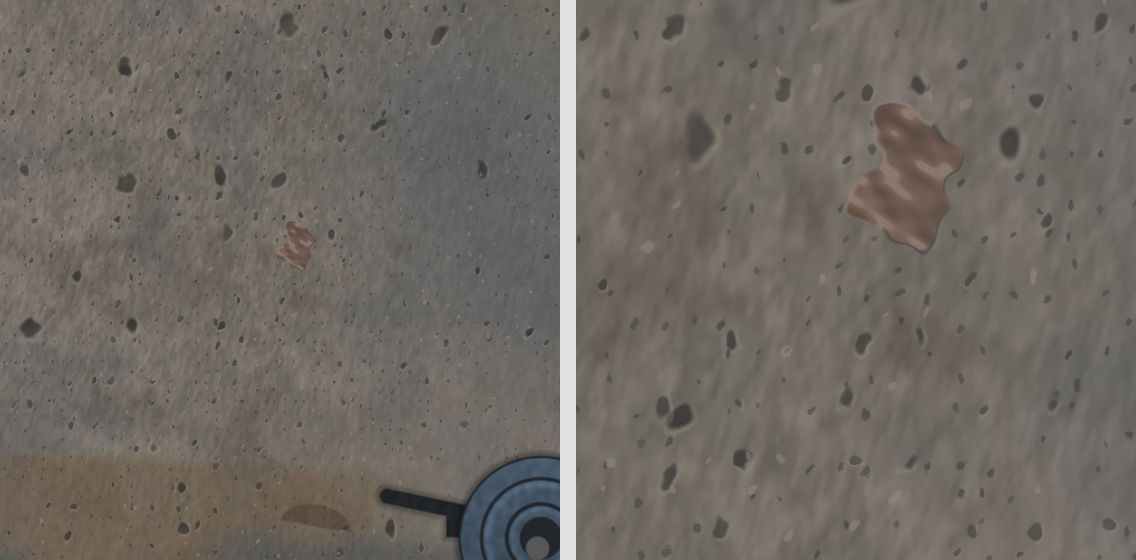
Left, the full canvas; right, a detail of the centre.
Give the GLSL for this texture, as a three.js fragment shader.

```glsl
// Weathered concrete with slanted grain, pits and pale flecks, a rusty band,
// one reddish stone, and a blue ringed wheel with a dark lever in the corner.
// Layered value noise makes the ground; distance functions make the objects.
varying vec2 vUv;

const vec3 MID = vec3(0.44, 0.42, 0.38);
const vec3 LIGHT = vec3(0.485, 0.455, 0.42);
const vec3 GREY = vec3(0.39, 0.39, 0.39);
const vec3 BROWN = vec3(0.37, 0.34, 0.31);
const vec3 RUST = vec3(0.43, 0.36, 0.29);
const vec3 PIT = vec3(0.20, 0.20, 0.195);
const vec3 FLECK = vec3(0.60, 0.56, 0.51);
const vec3 STONE = vec3(0.43, 0.35, 0.31);
const vec3 BLUE = vec3(0.25, 0.31, 0.37);
const vec3 BLACK = vec3(0.12, 0.135, 0.145);
const vec2 WHEEL_CENTER = vec2(0.966, 0.039);
const float WHEEL_RADIUS = 0.147;
const float LEAN = 0.28;        // slant of the grain, in radians
const float GRAIN = 0.13;       // contrast of the grain
const float SOFT = 0.0022;      // edge softness

float hash(vec2 p) {
  vec3 q = fract(p.xyx * 0.1031);
  q += dot(q, q.yzx + 33.33);
  return fract((q.x + q.y) * q.z);
}

float noise(vec2 p) {
  vec2 i = floor(p), f = fract(p);
  f = f * f * (3.0 - 2.0 * f);
  return mix(mix(hash(i), hash(i + vec2(1, 0)), f.x),
             mix(hash(i + vec2(0, 1)), hash(i + vec2(1, 1)), f.x), f.y);
}

float fbm(vec2 p) {
  float sum = 0.0, amp = 0.5;
  for (int i = 0; i < 4; i++) {
    sum += amp * noise(p);
    p = p * 2.03 + 17.3;
    amp *= 0.5;
  }
  return sum / 0.9375;
}

vec2 rotate(vec2 p, float a) {
  float c = cos(a), s = sin(a);
  return vec2(c * p.x - s * p.y, s * p.x + c * p.y);
}

float fill(float d) { return 1.0 - smoothstep(-SOFT, SOFT, d); }

float box(vec2 p, vec2 size) {
  vec2 d = abs(p) - size;
  return length(max(d, 0.0)) + min(max(d.x, d.y), 0.0);
}

float capsule(vec2 p, vec2 a, vec2 b, float r) {
  vec2 ab = b - a;
  return length(p - a - ab * clamp(dot(p - a, ab) / dot(ab, ab), 0.0, 1.0)) - r;
}

// One ragged chip per chosen grid cell: x is its body, y its lit lower rim.
vec2 chips(vec2 p, float cells, float share, float seed) {
  vec2 q = p * cells + seed, id = floor(q);
  vec2 center = 0.32 + 0.36 * vec2(hash(id + 3.1), hash(id + 8.7));
  vec2 d = rotate(fract(q) - center, LEAN + 1.4 * (hash(id + 5.3) - 0.5));
  d *= vec2(1.0 + 0.9 * hash(id + 2.9), 0.85);
  float r = mix(0.09, 0.21, hash(id + 6.1));
  float dist = length(d) + 0.14 * (noise(q * 7.0) - 0.5);
  float body = 1.0 - smoothstep(r * 0.55, r * 1.1, dist);
  float rim = smoothstep(0.6, 1.1, dist / r) * (1.0 - smoothstep(1.1, 1.5, dist / r));
  rim *= smoothstep(0.0, r, d.x - d.y);
  return vec2(body, rim) * step(hash(id + 1.7), share);
}

vec3 ground(vec2 p) {
  float broad = fbm(p * 5.0 + 4.0), patches = fbm(p * 16.0 + 9.0);
  vec3 col = mix(MID, LIGHT, smoothstep(0.40, 0.66, 0.5 * broad + 0.5 * patches));
  col = mix(col, BROWN, 0.55 * smoothstep(0.56, 0.75, fbm(p * 11.0 + 31.0)));
  // Cool stain on the right and damp patches along the bottom
  vec2 s = rotate(p - vec2(0.88, 0.63), -0.6) * vec2(4.2, 2.4);
  float cool = exp(-dot(s, s)) * (0.6 + 0.6 * broad);
  col = mix(col, vec3(0.365, 0.37, 0.38), 0.85 * cool);
  col = mix(col, GREY, 0.5 * smoothstep(0.48, 0.66, fbm(p * 7.0 + 50.0)));
  float band = smoothstep(0.21, 0.17, p.y + 0.05 * p.x) * (1.0 - smoothstep(0.5, 0.85, p.x));
  col = mix(col, RUST, band * (0.35 + 0.6 * patches));
  float damp = (1.0 - smoothstep(0.0, 0.07, p.y + 0.06 * (broad - 0.5)));
  col = mix(col, vec3(0.33, 0.34, 0.34), 0.8 * damp * smoothstep(0.1, 0.25, abs(p.x - 0.22)));
  // Half-moon scar
  vec2 m = rotate(p - vec2(0.567, 0.06), 0.2);
  float scar = max(length(m * vec2(0.6, 1.0)) - 0.038, -m.y) + 0.008 * (patches - 0.5);
  col = mix(col, vec3(0.32, 0.27, 0.22), 0.65 * fill(scar));
  // Slanted streaky grain, calmer to the right and below
  float rough = mix(1.0, 0.6, smoothstep(0.45, 0.9, p.x)) * mix(0.65, 1.0, smoothstep(0.1, 0.35, p.y));
  vec2 g = rotate(p, LEAN);
  float grain = 0.6 * noise(g * vec2(150.0, 60.0)) + 0.4 * noise(g * vec2(300.0, 130.0)) - 0.5;
  col *= 1.0 + 2.0 * GRAIN * rough * grain;
  // Pits from large and few to small and many, then pale flecks
  vec2 big = chips(p, 11.0, 0.24 * rough, 13.0);
  vec2 medium = chips(p, 27.0, 0.34 * rough, 41.0);
  vec2 small = chips(p, 58.0, 0.38 * rough, 77.0);
  vec2 pale = chips(p, 47.0, 0.14 * rough, 95.0);
  float depth = 0.45 + 0.5 * noise(p * 40.0);
  col = mix(col, PIT, depth * max(big.x, max(0.8 * medium.x, 0.6 * small.x)));
  return mix(col, FLECK, max(0.45 * pale.x, 0.3 * max(big.y, medium.y)));
}

vec3 addStone(vec3 col, vec2 p) {
  vec2 q = rotate(p - vec2(0.529, 0.558), 0.45);
  float d = box(q, vec2(0.026, 0.033)) + 0.022 * (noise(p * 70.0) - 0.5);
  float facets = noise(rotate(p, 0.6) * vec2(80.0, 150.0));
  vec3 face = STONE * (0.8 + 0.4 * facets);
  face = mix(face, vec3(0.57, 0.50, 0.46), 0.7 * smoothstep(0.68, 0.85, facets));
  col = mix(col, face, 0.9 * fill(d));
  float edge = fill(abs(d) - 0.001);
  return mix(col, q.x < 0.0 ? FLECK : PIT, 0.55 * edge * smoothstep(0.2, 0.6, noise(p * 55.0)));
}

vec3 addWheel(vec3 col, vec2 p) {
  // Lever and its block
  float lever = capsule(p, vec2(0.691, 0.114), vec2(0.83, 0.085), 0.013);
  lever = min(lever, box(p - vec2(0.811, 0.061), vec2(0.014, 0.020)));
  col *= 1.0 - 0.25 * (1.0 - smoothstep(0.0, 0.014, lever));
  col = mix(col, BLACK * (0.9 + 0.3 * noise(p * 120.0)), fill(lever));
  // Ringed disc
  vec2 q = p - WHEEL_CENTER;
  float r = length(q);
  col *= 1.0 - 0.3 * (1.0 - smoothstep(0.0, 0.015, r - WHEEL_RADIUS));
  vec3 disc = BLUE * (0.9 + 0.2 * noise(p * 90.0) + 0.12 * q.y / WHEEL_RADIUS);
  disc *= 1.0 + 0.2 * exp(-pow((r - 0.096) / 0.006, 2.0)) + 0.2 * exp(-pow((r - 0.052) / 0.005, 2.0));
  float gaps = max(fill(abs(r - 0.106) - 0.003), fill(abs(r - 0.061) - 0.0035));
  gaps = max(gaps, max(fill(r - 0.038), fill(abs(r - WHEEL_RADIUS) - 0.004)));
  disc = mix(disc, BLACK, 0.9 * gaps);
  disc = mix(disc, vec3(0.34, 0.34, 0.34), fill(length(q - vec2(-0.006, -0.018)) - 0.021));
  return mix(col, disc, fill(r - WHEEL_RADIUS));
}

void main() {
  vec3 col = addStone(ground(vUv), vUv);
  gl_FragColor = vec4(addWheel(col, vUv), 1.0);
}
```
